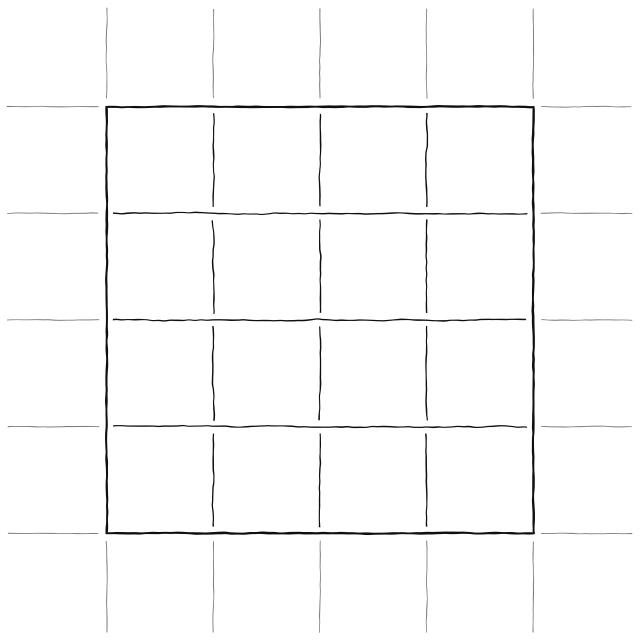
Write a WebGL 2 fragment shader that draws this pattern.

```glsl
#version 300 es
precision highp float;
// Hand-inked four by four grid in a heavy frame, with faint guide lines running outward.

uniform vec2 u_resolution;
out vec4 fragColor;

const float CELLS = 4.0;
const float PITCH = 1.0 / 6.0;
const float FRAME_LOW = PITCH;
const float FRAME_HIGH = 5.0 * PITCH;

const vec3 PAPER = vec3(1.0);
const vec3 INK = vec3(0.06);
const vec3 GUIDE_INK = vec3(0.47);

const float FRAME_WIDTH = 0.0035;
const float GRID_WIDTH = 0.0021;
const float GUIDE_WIDTH = 0.0014;

float hash(vec2 p) {
    return fract(sin(dot(p, vec2(127.1, 311.7))) * 43758.5453);
}

// Smooth one-dimensional noise from -1 to 1
float noise(float x, float seed) {
    float cell = floor(x);
    float t = fract(x);
    t = t * t * (3.0 - 2.0 * t);
    return mix(hash(vec2(cell, seed)), hash(vec2(cell + 1.0, seed)), t) * 2.0 - 1.0;
}

// Share of a pixel-wide window covered by a band, exact for hairlines too
float bandCoverage(float offset, float halfWidth, float pixel) {
    float upper = min(offset + halfWidth, 0.5 * pixel);
    float lower = max(offset - halfWidth, -0.5 * pixel);
    return clamp((upper - lower) / pixel, 0.0, 1.0);
}

// Wavering pen stroke; p.x runs along it and p.y across it
float stroke(vec2 p, float level, vec2 span, float width, float wobble, float pixel, float seed) {
    float drift = noise(p.x * 32.0, seed) + 0.4 * noise(p.x * 105.0, seed + 3.7);
    float pressure = 1.0 + 0.2 * noise(p.x * 75.0, seed + 8.3);
    float offset = p.y - level - wobble * drift;
    float middle = 0.5 * (span.x + span.y);
    float halfLength = 0.5 * (span.y - span.x);
    float along = bandCoverage(p.x - middle, halfLength, pixel);
    return along * bandCoverage(offset, 0.5 * width * pressure, pixel);
}

// Small random shift of both stroke ends
vec2 looseEnds(vec2 span, float seed) {
    return span + 0.0022 * (vec2(hash(vec2(seed, 1.0)), hash(vec2(seed, 2.0))) - 0.5);
}

// Pale strokes outside the frame, on both ends of one grid level
float guideLines(vec2 p, float level, float pixel, float seed) {
    vec2 lowSpan = looseEnds(vec2(0.0115, FRAME_LOW - 0.0125), seed);
    vec2 highSpan = looseEnds(vec2(FRAME_HIGH + 0.0125, 0.987), seed + 5.0);
    float low = stroke(p, level, lowSpan, GUIDE_WIDTH, 0.0007, pixel, seed);
    float high = stroke(p, level, highSpan, GUIDE_WIDTH, 0.0007, pixel, seed + 5.0);
    return max(low, high);
}

// One heavy frame edge
float frameLine(vec2 p, float level, float pixel, float seed) {
    vec2 span = vec2(FRAME_LOW - 0.001, FRAME_HIGH + 0.001);
    return stroke(p, level, span, FRAME_WIDTH, 0.0008, pixel, seed);
}

// Inner line split into equal pieces with a gap at both ends of each
float gridLine(vec2 p, float level, float pieces, float pixel, float seed) {
    float ink = 0.0;
    float size = (FRAME_HIGH - FRAME_LOW) / pieces;
    for (float i = 0.0; i < pieces; i++) {
        float start = FRAME_LOW + i * size;
        vec2 span = looseEnds(vec2(start + 0.0102, start + size - 0.0102), seed + i);
        ink = max(ink, stroke(p, level, span, GRID_WIDTH, 0.0013, pixel, seed + i));
    }
    return ink;
}

// All strokes in one direction: x is dark ink, y is guide ink
vec2 lineSet(vec2 p, float pieces, float pixel, float seed) {
    vec2 ink = vec2(0.0);
    for (float i = 0.0; i <= CELLS; i++) {
        float level = FRAME_LOW + i * PITCH;
        float lineSeed = seed + i * 17.0;
        bool isFrame = i < 0.5 || i > CELLS - 0.5;
        float dark = isFrame ? frameLine(p, level, pixel, lineSeed)
                             : gridLine(p, level, pieces, pixel, lineSeed);
        ink = max(ink, vec2(dark, guideLines(p, level, pixel, lineSeed + 9.0)));
    }
    return ink;
}

void main() {
    float side = min(u_resolution.x, u_resolution.y);
    vec2 uv = (gl_FragCoord.xy - 0.5 * u_resolution) / side + 0.5;
    float pixel = 1.0 / side;

    // Horizontals run through; verticals break at every crossing
    vec2 horizontal = lineSet(uv, 1.0, pixel, 11.0);
    vec2 vertical = lineSet(uv.yx, CELLS, pixel, 151.0);
    vec2 ink = max(horizontal, vertical);

    vec3 color = mix(PAPER, GUIDE_INK, ink.y);
    fragColor = vec4(mix(color, INK, ink.x), 1.0);
}
```
